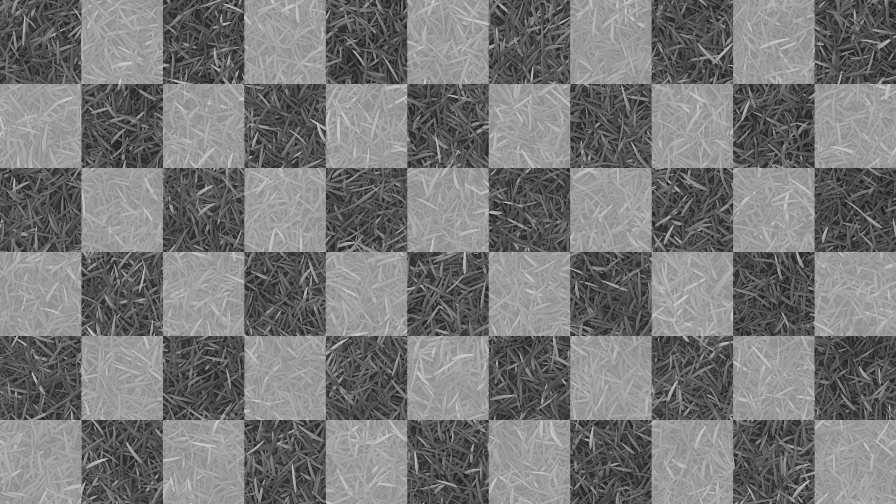
A Shadertoy shader for this pattern:

```glsl
const vec2 TILES = vec2(11.0, 6.0);    // repeats across and down
const int LAYERS = 14;                 // stacked sheets of blades
const float BLADE_DENSITY = 28.0;      // blade cells per canvas height
const float BLADE_HALF_WIDTH = 0.105;  // in blade cells
const float BLADE_BEND = 0.16;
const float SOIL_SHADE = 0.21;
const float DEEP_SHADE = 0.285;
const float TOP_SHADE = 0.415;
const float SHADE_SPREAD = 0.20;
const float GLINT = 0.24;
const float SHADOW = 0.20;
const float VEIL_SHADE = 0.85;         // pale wash over the light tiles
const float VEIL_OPACITY = 0.56;

vec4 hash4(vec3 p) {
    vec4 q = fract(p.xyzx * vec4(0.1031, 0.1030, 0.0973, 0.1099));
    q += dot(q, q.wzxy + 33.33);
    return fract((q.xxyz + q.yzzw) * q.zywx);
}

// Draws one curved, tapered blade over the given shade.
float drawBlade(float under, vec2 p, vec4 rnd, float depth, float pixel) {
    float angle = 1.57 + (rnd.x - 0.5) * 2.9;
    vec2 axis = vec2(cos(angle), sin(angle));
    float halfLength = mix(0.45, 0.9, rnd.y);
    float along = dot(p, axis) / halfLength;
    if (abs(along) > 1.0) return under;

    float taper = 1.0 - along * along;
    float across = dot(p, vec2(-axis.y, axis.x)) - BLADE_BEND * (rnd.w - 0.5) * taper;
    float width = BLADE_HALF_WIDTH * mix(0.6, 1.1, rnd.w) * sqrt(taper) * (0.8 - 0.3 * along);
    float edge = abs(across) - width;
    float cover = 1.0 - smoothstep(-0.6 * pixel, 0.6 * pixel, edge);
    cover *= min(1.0, 2.0 * width / pixel);

    float shade = mix(DEEP_SHADE, TOP_SHADE, depth) + (rnd.z - 0.5) * SHADE_SPREAD;
    shade += GLINT * pow(rnd.z, 10.0);
    shade *= 1.0 + 0.12 * along + 0.10 * clamp(across / max(width, 0.01), -1.0, 1.0);

    float shadow = SHADOW * taper * (1.0 - smoothstep(0.0, 0.12, edge));
    return mix(under * (1.0 - shadow), shade, 0.92 * cover);
}

// Layers jittered cells of blades from the soil upwards.
float grass(vec2 p, float pixel) {
    float shade = SOIL_SHADE;
    for (int i = 0; i < LAYERS; i++) {
        float layer = float(i);
        vec2 q = p + layer * vec2(0.37, 0.61);
        vec2 cell = floor(q);
        for (int y = -1; y <= 1; y++) {
            for (int x = -1; x <= 1; x++) {
                vec2 id = cell + vec2(x, y);
                vec2 root = hash4(vec3(id, layer + 40.0)).xy;
                vec4 rnd = hash4(vec3(id, layer + 3.0));
                shade = drawBlade(shade, q - id - root, rnd, layer / float(LAYERS - 1), pixel);
            }
        }
    }
    // Broad patches of thinner and thicker growth
    float clump = sin(p.x * 0.9 + 1.3 * sin(p.y * 0.7)) * sin(p.y * 1.1 + sin(p.x * 0.6));
    return shade + 0.022 * clump;
}

// 1 on light tiles, 0 on dark tiles, smoothed along their borders.
float checker(vec2 grid, vec2 tile) {
    vec2 edge = (0.5 - abs(grid - tile - 0.5)) * iResolution.xy / TILES;
    vec2 inside = clamp(2.0 * edge, 0.0, 1.0);
    float parity = 1.0 - 2.0 * mod(tile.x + tile.y, 2.0);
    return 0.5 + 0.5 * parity * inside.x * inside.y;
}

void mainImage(out vec4 fragColor, in vec2 fragCoord) {
    vec2 grid = fragCoord / iResolution.xy * TILES;
    vec2 tile = floor(grid);

    // Each tile is cut from its own stretch of lawn
    vec4 tileRnd = hash4(vec3(tile, 7.0));
    vec2 lawn = fragCoord / iResolution.y * BLADE_DENSITY + floor(tileRnd.xy * 200.0);
    float shade = grass(lawn, BLADE_DENSITY / iResolution.y);
    shade += (tileRnd.z - 0.5) * 0.025;

    shade = mix(shade, VEIL_SHADE, VEIL_OPACITY * checker(grid, tile));
    fragColor = vec4(vec3(shade), 1.0);
}
```
